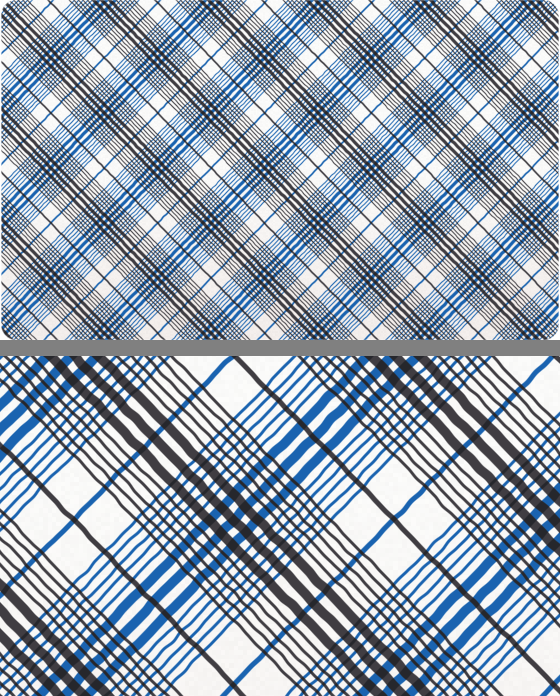
Top: the whole. Bottom: its middle third, enlarged.
Reproduce this pattern procedurally as a Shadertoy shader.

```glsl
float hash(vec2 p) {
    return fract(sin(dot(p, vec2(127.1, 311.7))) * 43758.5453);
}

// Smooth sideways drift along one line, from -1 to 1
float wobble(float along, float id) {
    float cell = floor(along);
    float f = fract(along);
    f = f * f * (3.0 - 2.0 * f);
    return mix(hash(vec2(cell, id)), hash(vec2(cell + 1.0, id)), f) * 2.0 - 1.0;
}

float stroke(float d, float halfWidth, float aa) {
    return 1.0 - smoothstep(halfWidth - aa, halfWidth + aa, abs(d));
}

// One direction of stripes; across and along are counted in repeats
float stripes(float across, float along, float seed, float aa) {
    float band = floor(across + 0.5);
    float c = across - band;
    float ink = 0.0;

    // Three heavy bars flanked by five fine lines on each side
    for (int k = -6; k <= 6; k++) {
        float i = float(k);
        float n = abs(i);
        bool heavy = n < 1.5;
        float offset = heavy ? i * 0.076 : sign(i) * (0.135 + 0.042 * (n - 2.0));
        float drift = 0.004 * wobble(along * 18.0, band * 17.0 + i + seed);
        ink = max(ink, stroke(c - offset + drift, heavy ? 0.021 : 0.0064, aa));
    }

    // Lone line halfway between bands
    float drift = 0.004 * wobble(along * 18.0, floor(across) * 17.0 + 8.0 + seed);
    return max(ink, stroke(fract(across) - 0.5 + drift, 0.011, aa));
}

float roundedBox(vec2 p, vec2 halfSize, float radius) {
    vec2 d = abs(p) - halfSize + radius;
    return length(max(d, 0.0)) + min(max(d.x, d.y), 0.0) - radius;
}

void mainImage(out vec4 fragColor, in vec2 fragCoord) {
    vec2 p = fragCoord / iResolution.y;
    float aspect = iResolution.x / iResolution.y;
    float pixel = 1.0 / iResolution.y;

    // Diagonal lattice coordinates, one unit per band
    vec2 q = (p - vec2(0.778, 0.506)) / vec2(0.3143, 0.324);
    float rising = q.x - q.y;
    float falling = q.x + q.y;
    float aa = 3.7 * pixel;

    // Warm-edged paper with a faint weave grain
    vec3 color = mix(vec3(0.95, 0.93, 0.92), vec3(0.98, 0.98, 0.975), smoothstep(0.0, 0.6, p.y));
    color += 0.02 * (hash(floor(p * 230.0)) - 0.5);

    // Blue stripes below, charcoal stripes over them
    float blue = stripes(rising, falling, 3.0, aa);
    float dark = stripes(falling, rising, 251.0, aa);
    color = mix(color, vec3(0.1, 0.39, 0.69), blue);
    color = mix(color, vec3(0.22, 0.21, 0.23), dark * 0.96);
    color *= 1.0 - 0.3 * blue * dark;

    // Rounded mat outline
    float mat = roundedBox(p - vec2(aspect, 1.0) * 0.5, vec2(aspect * 0.5 - 0.004, 0.5), 0.045);
    color = mix(color, vec3(1.0), smoothstep(-pixel, pixel, mat));
    fragColor = vec4(color, 1.0);
}
```
